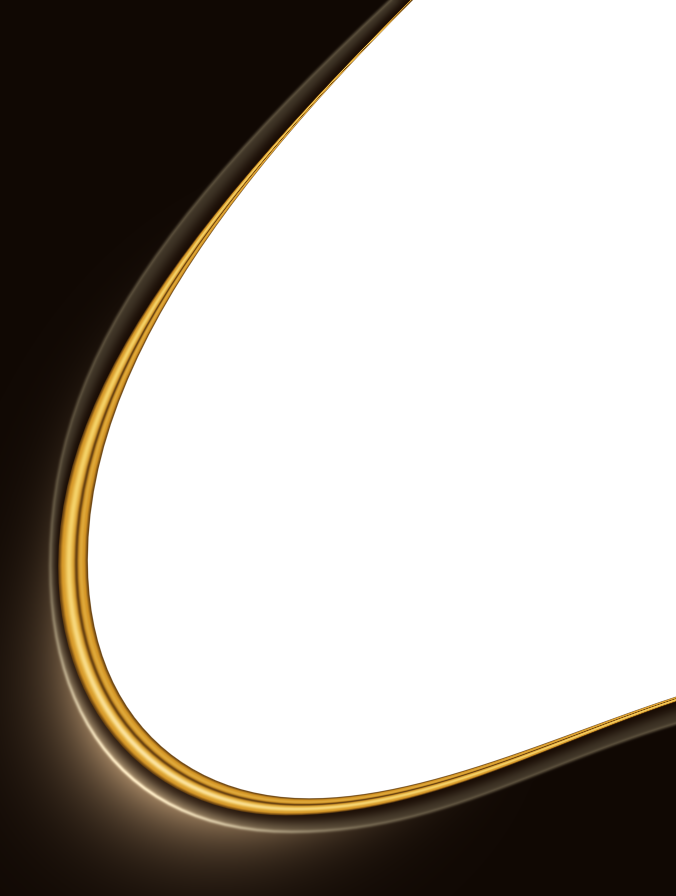
Write a Shadertoy shader that draws this background.

```glsl
const int STEPS = 26;                 // samples per curve section
const float LINE_WIDTH = 0.0021;
const float HALO_REACH = 0.058;
const float CREASE = 0.61;            // place of the fold across the ribbon
const vec2 LIGHT_CENTER = vec2(0.145, 0.125);
const vec2 LIGHT_SIZE = vec2(0.20, 0.19);

const vec3 NIGHT = vec3(0.062, 0.031, 0.012);
const vec3 SMOKE = vec3(0.25, 0.21, 0.155);
const vec3 HALO = vec3(0.46, 0.39, 0.30);
const vec3 RIM = vec3(0.40, 0.355, 0.27);
const vec3 SHINE = vec3(1.0, 0.93, 0.78);
const vec3 BRONZE = vec3(0.40, 0.25, 0.06);
const vec3 GOLD = vec3(0.83, 0.58, 0.14);
const vec3 BRIGHT_GOLD = vec3(0.97, 0.84, 0.42);
const vec3 PAPER = vec3(1.0);

// A sweep from the top edge, round its left and base extremes, to the right.
struct Sweep {
    vec2 start, entry, left, base, leave, end;
    vec3 reach;                       // handles above left, below left, before base
};

const Sweep PAPER_EDGE = Sweep(
    vec2(0.461, 1.0), vec2(-0.189, -0.189), vec2(0.098, 0.375),
    vec2(0.345, 0.109), vec2(-0.130, -0.042), vec2(0.756, 0.223),
    vec3(0.221, 0.173, 0.139));
const Sweep RIBBON_EDGE = Sweep(
    vec2(0.458, 1.0), vec2(-0.246, -0.246), vec2(0.065, 0.3685),
    vec2(0.319, 0.090), vec2(-0.154, -0.052), vec2(0.756, 0.2175),
    vec3(0.193, 0.167, 0.147));
const Sweep RIM_EDGE = Sweep(
    vec2(0.436, 1.0), vec2(-0.273, -0.255), vec2(0.056, 0.3685),
    vec2(0.3255, 0.0716), vec2(-0.163, -0.049), vec2(0.756, 0.193),
    vec3(0.211, 0.181, 0.172));

vec2 bezier(vec2 a, vec2 b, vec2 c, vec2 d, float t) {
    float s = 1.0 - t;
    return s * s * s * a + 3.0 * s * s * t * b + 3.0 * s * t * t * c + t * t * t * d;
}

// Accumulates the squared distance and flips the side at each crossing.
void traceSection(vec2 p, vec2 a, vec2 b, vec2 c, vec2 d, inout float nearest, inout float side) {
    vec2 from = a;
    for (int i = 1; i <= STEPS; i++) {
        vec2 to = bezier(a, b, c, d, float(i) / float(STEPS));
        vec2 edge = to - from, rel = p - from;
        vec2 gap = rel - edge * clamp(dot(rel, edge) / dot(edge, edge), 0.0, 1.0);
        nearest = min(nearest, dot(gap, gap));
        if ((from.y > p.y) != (to.y > p.y)) {
            float crossing = from.x + edge.x * rel.y / edge.y;
            if (crossing < p.x) side = -side;
        }
        from = to;
    }
}

// Signed distance, positive on the paper side.
float sweepDistance(vec2 p, Sweep s) {
    float nearest = 10.0, side = -1.0;
    traceSection(p, s.start, s.start + s.entry, s.left + vec2(0.0, s.reach.x), s.left, nearest, side);
    traceSection(p, s.left, s.left - vec2(0.0, s.reach.y), s.base - vec2(s.reach.z, 0.0), s.base, nearest, side);
    traceSection(p, s.base, s.base - vec2(s.leave.x, 0.0), s.end + s.leave, s.end, nearest, side);
    return side * sqrt(nearest);
}

float bump(float x, float center, float width) {
    float q = (x - center) / width;
    return exp(-q * q);
}

// Two rounded metal folds, t running from the outer to the inner edge.
vec3 ribbonColor(float t, float light) {
    vec3 color = mix(BRONZE, GOLD, smoothstep(0.0, 0.16, t) * smoothstep(1.0, 0.86, t));
    color = mix(color, BRIGHT_GOLD, 0.9 * bump(t, 0.36, 0.14));
    color = mix(color, SHINE, 0.6 * light * bump(t, 0.36, 0.08));
    color = mix(color, BRONZE, 0.95 * bump(t, CREASE, 0.065));
    return mix(color, BRIGHT_GOLD, 0.3 * bump(t, 0.77, 0.07));
}

void mainImage(out vec4 fragColor, in vec2 fragCoord) {
    vec2 p = fragCoord / iResolution.y;
    float soft = 0.75 / iResolution.y;
    float paper = sweepDistance(p, PAPER_EDGE);
    float ribbon = sweepDistance(p, RIBBON_EDGE);
    float rim = sweepDistance(p, RIM_EDGE);

    vec2 fromLight = (p - LIGHT_CENTER) / LIGHT_SIZE;
    float light = exp(-dot(fromLight, fromLight));

    // Dark ground with a halo outside the rim
    float outside = max(-rim, 0.0);
    float sideGlow = smoothstep(0.85, 0.3, p.y) * smoothstep(0.6, 0.25, p.x);
    vec3 color = NIGHT + HALO * light * exp(-outside / HALO_REACH);
    color += SMOKE * 0.45 * sideGlow * exp(-outside / 0.025);

    // Smoky band between the rim and the ribbon
    float across = clamp(rim / max(rim - ribbon, 1e-4), 0.0, 1.0);
    vec3 band = mix(SMOKE, NIGHT * 1.6, smoothstep(0.1, 1.0, across));
    band += HALO * light * exp(-max(rim, 0.0) / 0.012);
    color = mix(color, band, smoothstep(-soft, soft, rim));

    // Thin lit rim
    float rimLine = bump(rim, 0.0, LINE_WIDTH);
    color = mix(color, mix(RIM, SHINE, light), rimLine * (0.65 + 0.3 * light));

    // Gold ribbon, then the paper
    float t = clamp(ribbon / max(ribbon - paper, 1e-4), 0.0, 1.0);
    color = mix(color, ribbonColor(t, light), smoothstep(-soft, soft, ribbon));
    color = mix(color, PAPER, smoothstep(-soft, soft, paper));
    fragColor = vec4(color, 1.0);
}
```
